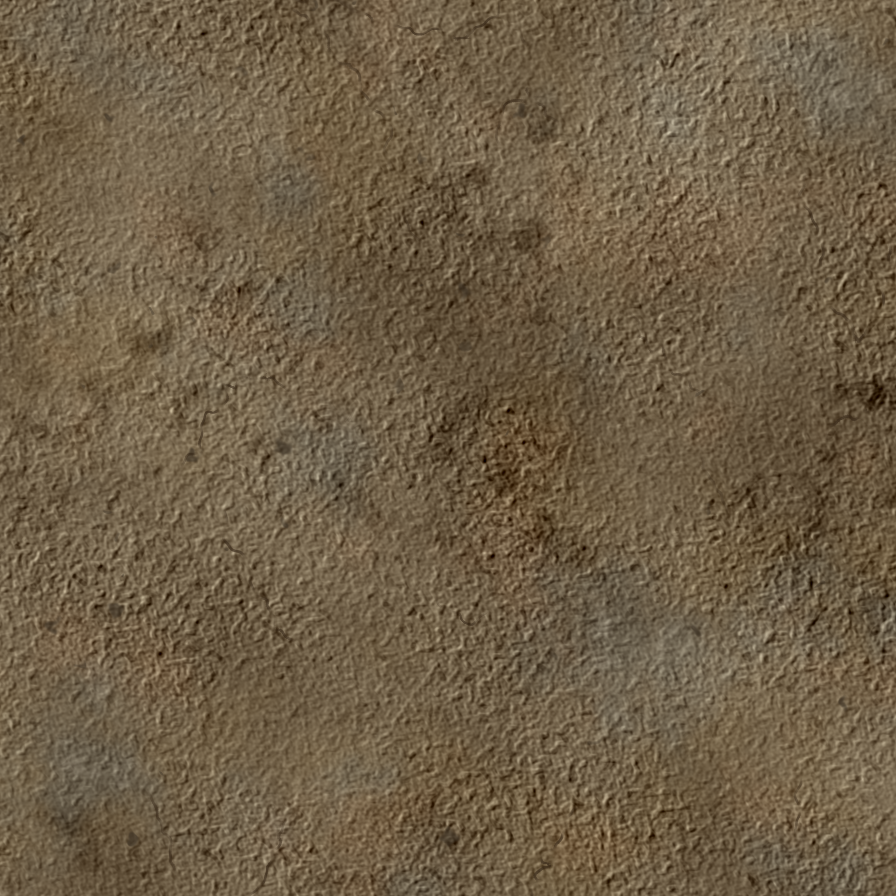
Write a WebGL 2 fragment shader that draws this texture.

```glsl
#version 300 es
precision highp float;
// Weathered brown earth plaster: side-lit grit, mottled stains, pits and hairline cracks.

uniform vec2 u_resolution;
out vec4 fragColor;

const vec3 EARTH = vec3(0.434, 0.370, 0.277);
const vec3 COOL_SHIFT = vec3(-0.020, 0.004, 0.026);
const vec3 OCHRE_SHIFT = vec3(0.008, 0.0, -0.016);
const vec3 CLAY_SHIFT = vec3(0.020, 0.004, -0.002);
const vec2 LIGHT_DIR = vec2(-0.87, 0.49);
const mat2 TURN = mat2(0.8, 0.6, -0.6, 0.8);

vec2 hash2(vec2 cell) {
  vec3 q = fract(cell.xyx * vec3(0.1031, 0.1030, 0.0973));
  q += dot(q, q.yzx + 33.33);
  return fract((q.xx + q.yz) * q.zy);
}

float cornerRamp(vec2 cell, vec2 offset) {
  float angle = 6.2832 * hash2(cell).x;
  return dot(vec2(cos(angle), sin(angle)), offset);
}

// Gradient noise, roughly -1 to 1
float noise(vec2 p) {
  vec2 i = floor(p), f = p - i;
  vec2 w = f * f * f * (f * (f * 6.0 - 15.0) + 10.0);
  vec2 e = vec2(1.0, 0.0);
  float low = mix(cornerRamp(i, f), cornerRamp(i + e, f - e), w.x);
  float high = mix(cornerRamp(i + e.yx, f - e.yx), cornerRamp(i + 1.0, f - 1.0), w.x);
  return 1.4 * mix(low, high, w.y);
}

float fbm(vec2 p, int octaves) {
  float sum = 0.0, amplitude = 0.5;
  for (int k = 0; k < octaves; k++) {
    sum += amplitude * noise(p);
    p = 2.0 * TURN * p + 17.3;
    amplitude *= 0.5;
  }
  return sum;
}

// Rounded grains of three sizes standing on a flatter ground
float gritHeight(vec2 p) {
  vec2 q = TURN * p;
  float lumps = smoothstep(0.0, 0.65, noise(p * 64.0));
  float grains = smoothstep(-0.05, 0.60, noise(q * 112.0 + 31.0));
  return 0.42 * lumps + 0.45 * grains + 0.27 * noise(TURN * q * 200.0 + 67.0);
}

float sideLight(vec2 p, float reach) {
  return gritHeight(p - LIGHT_DIR * reach) - gritHeight(p + LIGHT_DIR * reach);
}

// Distance to the zero line of a stretched noise, in canvas units
float crackDistance(vec2 p, vec2 stretch, float seed) {
  vec2 jitter = vec2(noise(p * 24.0 + seed), noise(p * 24.0 - seed)) * 0.014
              + vec2(noise(p * 75.0 + seed), noise(p * 75.0 - seed)) * 0.006;
  float field = noise((p + jitter) * stretch + seed);
  float slope = length(vec2(dFdx(field), dFdy(field))) * u_resolution.y;
  return abs(field) / max(slope, 0.8);
}

float crackLine(vec2 p, vec2 stretch, float seed, float width) {
  float present = smoothstep(0.18, 0.42, noise(p * 4.5 + seed * 1.7));
  float worn = smoothstep(-0.35, 0.30, noise(p * 55.0 + seed));
  float line = 1.0 - smoothstep(width * 0.3, width, crackDistance(p, stretch, seed));
  return line * present * worn;
}

// Sparse ragged pits, at most one per grid cell
float pitMask(vec2 p, float cells, float chance, float radius) {
  vec2 warped = p + 0.009 * vec2(noise(p * 85.0), noise(p * 85.0 + 40.0));
  vec2 cell = floor(warped * cells);
  vec2 pick = hash2(cell + 91.0);
  vec2 centre = (cell + 0.25 + 0.5 * hash2(cell + 13.0)) / cells;
  float size = radius * mix(0.5, 1.0, pick.y);
  float disc = 1.0 - smoothstep(size * 0.3, size, length(warped - centre));
  return disc * step(pick.x, chance);
}

void main() {
  vec2 p = gl_FragCoord.xy / u_resolution.y;

  // Regions of differing surface
  float rough = smoothstep(-0.30, 0.30, fbm(p * 4.5 + 5.0, 5));
  float cool = smoothstep(0.05, 0.45, fbm(p * 5.0 + 23.0, 6));
  float ochre = smoothstep(-0.05, 0.40, fbm(p * 4.0 + 47.0, 6));
  float clay = smoothstep(0.08, 0.40, fbm(p * 6.0 + 71.0, 6));

  // Broad mottling and dark smudges
  float tone = 0.17 * fbm(p * 3.0 + 9.0, 6) + 0.035 * fbm(p * 28.0 + 15.0, 3);
  float smudge = smoothstep(-0.02, 0.38, fbm(p * 3.2 + 83.0, 5))
               * smoothstep(0.0, 0.40, fbm(p * 17.0 + 3.0, 5));
  tone += 0.008 - 0.16 * smudge;

  // Grit relief, sandy grain and small dark hollows
  tone += mix(0.19, 0.39, rough) * sideLight(p, 0.0015);
  tone += mix(0.050, 0.100, clay) * noise(TURN * p * 225.0 + 11.0);
  tone -= mix(0.05, 0.13, rough) * smoothstep(0.32, 0.65, noise(TURN * p * 82.0 + 43.0));

  vec3 color = EARTH + tone * vec3(1.0, 1.02, 0.96);
  color += COOL_SHIFT * cool + OCHRE_SHIFT * ochre * (1.0 - cool) + CLAY_SHIFT * clay;

  // Pale mineral flecks inside the cool regions
  color += 0.06 * cool * smoothstep(0.05, 0.40, fbm(p * 32.0 + 57.0, 3));

  // Pits and cracks
  float pits = pitMask(p, 11.0, 0.06, 0.012) + 0.7 * pitMask(p + 0.37, 23.0, 0.06, 0.008);
  color = mix(color, vec3(0.22, 0.18, 0.13), 0.6 * min(pits, 1.0));
  float cracks = max(crackLine(p, vec2(5.0, 2.2), 19.0, 0.0024),
                     crackLine(p, vec2(4.5, 2.6), 53.0, 0.0021));
  color = mix(color, vec3(0.20, 0.14, 0.08), 0.6 * cracks);

  fragColor = vec4(clamp(color, 0.0, 1.0), 1.0);
}
```
